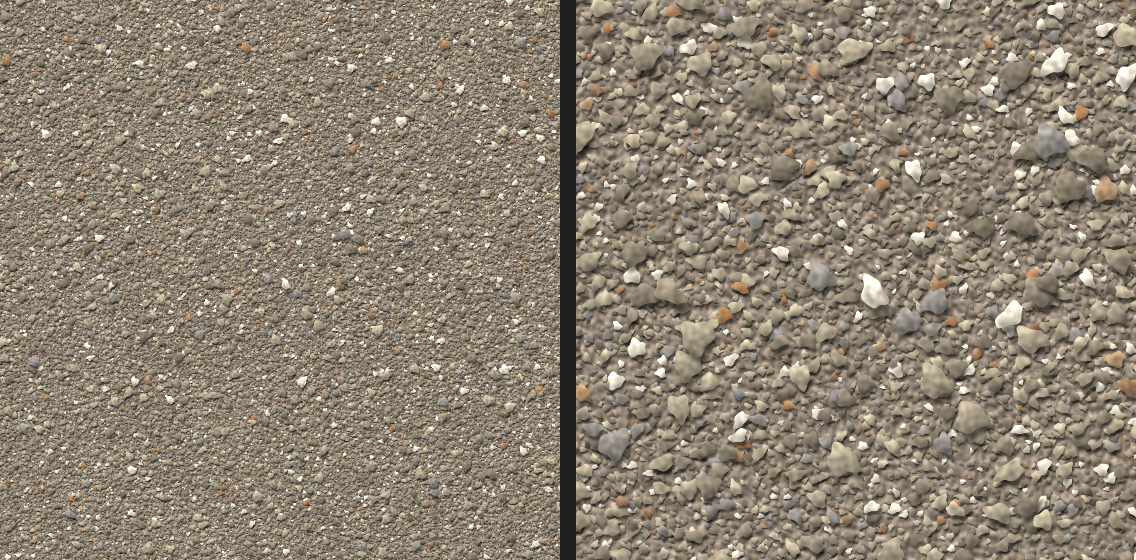
Left: the whole. Right: its middle third, enlarged.
Reproduce this texture procedurally as a Shadertoy shader.

```glsl
// Coarse sandy grit: angular stones and fine grains on rough ground, lit from above.

const vec3 GROUND = vec3(0.545, 0.492, 0.437);
const vec3 GRAIN_DARK = vec3(0.49, 0.45, 0.39);
const vec3 GRAIN_LIGHT = vec3(0.75, 0.705, 0.60);
const vec3 QUARTZ = vec3(0.90, 0.87, 0.80);
const vec3 SLATE = vec3(0.55, 0.54, 0.54);
const vec3 RUST = vec3(0.68, 0.47, 0.30);

const vec2 LIGHT = vec2(-0.35, 0.937);   // direction towards the light
const float RELIEF = 0.50;               // contrast of the ground
const float SHADOW = 0.52;               // depth of the stone shadows
const float ROUGH_SCALE = 150.0;         // ground bumps per canvas height
const float FINE_SCALE = 172.0;          // grain cells per canvas height
const float MEDIUM_SCALE = 96.0;
const float COARSE_SCALE = 54.0;
const float TAU = 6.2832;

vec3 hash3(vec3 p) {
    p = fract(p * vec3(0.1031, 0.1030, 0.0973));
    p += dot(p, p.yxz + 33.33);
    return fract((p.xxy + p.yxx) * p.zyx);
}

vec2 gradientAt(vec2 cell) {
    float angle = TAU * hash3(vec3(cell, 3.7)).x;
    return vec2(cos(angle), sin(angle));
}

// Gradient noise, roughly -0.7 to 0.7
float noise(vec2 p) {
    vec2 i = floor(p), f = fract(p);
    vec2 u = f * f * f * (f * (f * 6.0 - 15.0) + 10.0);
    vec2 e = vec2(0.0, 1.0);
    float bottom = mix(dot(gradientAt(i), f),
                       dot(gradientAt(i + e.yx), f - e.yx), u.x);
    float top = mix(dot(gradientAt(i + e.xy), f - e.xy),
                    dot(gradientAt(i + e.yy), f - e.yy), u.x);
    return mix(bottom, top, u.y);
}

float roughness(vec2 p) {
    return noise(p) + 0.65 * noise(p * 2.03 + 17.0);
}

// Relative distance to a stone's centre; its angular outline lies at 1
float stoneDistance(vec2 p, float radius, float tilt, float flatness, float phase) {
    float c = cos(tilt), s = sin(tilt);
    vec2 q = vec2(c * p.x + s * p.y, (c * p.y - s * p.x) * flatness);
    float angle = atan(q.y, q.x + 1e-5);
    float corners = 0.15 * cos(3.0 * angle + phase) + 0.09 * cos(5.0 * angle - 2.0 * phase);
    return length(q) * (1.0 + corners) / radius;
}

vec3 stoneTint(vec3 rnd) {
    vec3 tint = mix(GRAIN_DARK, GRAIN_LIGHT, rnd.x);
    if (rnd.y > 0.91) tint = QUARTZ;
    else if (rnd.y > 0.82) tint = mix(tint, SLATE, 0.7);
    else if (rnd.y > 0.78) tint = mix(tint, RUST, 0.4 + 0.5 * rnd.z);
    return tint;
}

// Lays one size of scattered stones, with shadows, over the colour
vec3 addStones(vec3 color, vec2 uv, float scale, float density, float seed) {
    vec2 g = uv * scale, cell = floor(g);
    float pixel = scale / iResolution.y;
    float grit = noise(uv * 210.0 + seed);
    for (int j = -1; j <= 1; j++)
    for (int i = -1; i <= 1; i++) {
        vec2 id = cell + vec2(i, j);
        vec3 place = hash3(vec3(id, seed));
        if (place.z > density) continue;
        vec3 shape = hash3(vec3(id, seed + 7.3));
        vec3 look = hash3(vec3(id, seed + 19.1));

        vec2 p = g - id - place.xy;
        float radius = mix(0.28, 0.56, shape.x * shape.x);
        float tilt = (shape.y - 0.5) * 2.4;
        float flatness = mix(1.05, 1.8, shape.z);
        float phase = TAU * look.z;
        float body = stoneDistance(p, radius, tilt, flatness, phase);
        float shade = stoneDistance(p + LIGHT * radius * 0.5, radius, tilt, flatness, phase);

        // Shadow first, then the lit stone
        color *= 1.0 - SHADOW * (1.0 - smoothstep(0.55, 1.25, shade));
        float slope = clamp(dot(p, LIGHT) / radius, -0.8, 0.8);
        vec3 stone = stoneTint(look) * (0.98 + 0.30 * slope + 0.28 * grit);
        float soft = 0.7 * pixel / radius;
        color = mix(color, stone, 1.0 - smoothstep(1.0 - soft, 1.0 + soft, body));
    }
    return color;
}

void mainImage(out vec4 fragColor, in vec2 fragCoord) {
    vec2 uv = fragCoord / iResolution.y;

    // Rough ground, shaded by its slope towards the light
    vec2 p = uv * ROUGH_SCALE;
    float slope = roughness(p) - roughness(p + LIGHT * 0.45);
    vec3 color = GROUND * (1.0 + RELIEF * slope);

    // Stones from fine to coarse
    color = addStones(color, uv, FINE_SCALE, 0.95, 11.0);
    color = addStones(color, uv, MEDIUM_SCALE, 0.72, 37.0);
    color = addStones(color, uv, COARSE_SCALE, 0.32, 71.0);

    // Faint large-scale tone and fine surface grain
    float patches = noise(uv * 9.0) + 0.5 * noise(uv * 23.0);
    color *= 1.03 + 0.05 * patches + 0.16 * noise(uv * 290.0);
    fragColor = vec4(clamp(color, 0.0, 1.0), 1.0);
}
```
